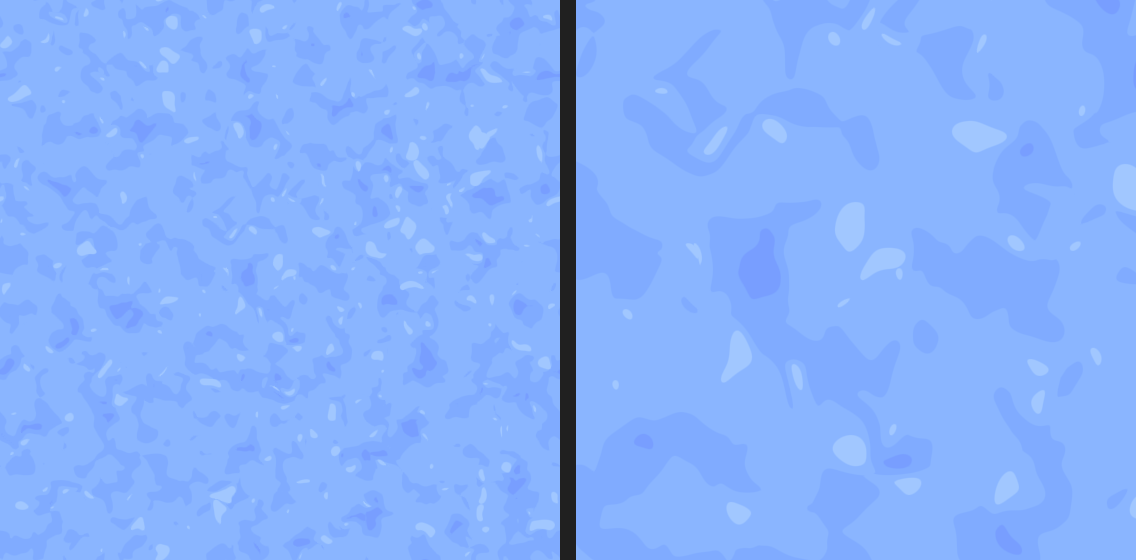
Left, the full canvas; right, a detail of the centre.
Reproduce this texture procedurally as a Shadertoy shader.

```glsl
// Draws a tiling blue mottled surface with dark patches and scattered pale chips.

const vec3 BASE_BLUE  = vec3(0.54, 0.71, 1.00);
const vec3 PATCH_BLUE = vec3(0.50, 0.67, 1.00);
const vec3 CORE_BLUE  = vec3(0.47, 0.62, 1.00);
const vec3 CHIP_BLUE  = vec3(0.63, 0.78, 1.00);

const float PATCH_LEVEL = -0.122;   // field below this is patch
const float CORE_LEVEL  = -0.525;   // field below this is patch core
const float WARP_REPEATS = 30.0;    // whole repeats, so the tile wraps
const float WARP_AMOUNT  = 0.019;
const float CHIP_CELLS   = 20.0;
const float CHIP_CHANCE  = 0.50;
const float CHIP_MIN_RADIUS = 0.06; // in chip cells
const float CHIP_MAX_RADIUS = 0.30;
const float CHIP_MAX_STRETCH = 1.6;
const float HALO_WIDTH   = 0.20;    // patch-free rim around chips
const float HALO_LIFT    = 0.35;
const float TAU = 6.2831853;

vec2 hash2(vec2 p) {
    vec3 h = fract(p.xyx * vec3(0.1031, 0.1030, 0.0973));
    h += dot(h, h.yzx + 33.33);
    return fract((h.xx + h.yz) * h.zy);
}

// Dot product of a random unit gradient at a wrapped corner with an offset
float cornerSlope(vec2 corner, vec2 offset, float repeats, float salt) {
    float angle = TAU * hash2(mod(corner + 0.5, repeats) + salt).x;
    return dot(vec2(cos(angle), sin(angle)), offset);
}

// Gradient noise that repeats over the unit square
float wrapNoise(vec2 uv, float repeats, float salt) {
    vec2 p = uv * repeats;
    vec2 cell = floor(p);
    vec2 f = p - cell;
    vec2 u = f * f * f * (f * (f * 6.0 - 15.0) + 10.0);
    vec2 e = vec2(1.0, 0.0);
    float low = mix(cornerSlope(cell, f, repeats, salt),
                    cornerSlope(cell + e.xy, f - e.xy, repeats, salt), u.x);
    float high = mix(cornerSlope(cell + e.yx, f - e.yx, repeats, salt),
                     cornerSlope(cell + e.xx, f - e.xx, repeats, salt), u.x);
    return mix(low, high, u.y);
}

// Distance to the nearest stretched chip, in chip cells
float chipDistance(vec2 uv) {
    vec2 p = uv * CHIP_CELLS;
    vec2 home = floor(p);
    float nearest = HALO_WIDTH;
    for (int y = -1; y <= 1; y++) {
        for (int x = -1; x <= 1; x++) {
            vec2 cell = home + vec2(x, y);
            vec2 id = mod(cell + 0.5, CHIP_CELLS);
            vec2 place = hash2(id + 211.0);
            vec2 shape = hash2(id + 307.0);
            vec2 kind = hash2(id + 401.0);
            if (kind.x > CHIP_CHANCE) continue;

            float radius = mix(CHIP_MIN_RADIUS, CHIP_MAX_RADIUS, pow(shape.x, 3.0));
            float stretch = mix(1.0, CHIP_MAX_STRETCH, kind.y);
            vec2 axes = radius * vec2(stretch, 1.0 / stretch);
            float c = cos(TAU * shape.y), s = sin(TAU * shape.y);
            vec2 d = mat2(c, -s, s, c) * (p - cell - place);
            nearest = min(nearest, (length(d / axes) - 1.0) * axes.y);
        }
    }
    return nearest;
}

// Antialiased coverage of the region where value is below level
float below(float value, float level) {
    float w = max(0.75 * fwidth(value), 1e-4);
    return 1.0 - smoothstep(level - w, level + w, value);
}

void mainImage(out vec4 fragColor, in vec2 fragCoord) {
    vec2 uv = fragCoord / iResolution.xy;

    // Warp bends round blobs into cusped, irregular ones
    vec2 warp = vec2(wrapNoise(uv, WARP_REPEATS, 13.0), wrapNoise(uv, WARP_REPEATS, 71.0));
    vec2 q = uv + WARP_AMOUNT * warp;

    // Layered patch field, lifted around the chips
    float field = 0.5 * wrapNoise(q, 11.0, 101.0)
                + wrapNoise(q, 19.0, 131.0)
                + 0.5 * wrapNoise(q, 41.0, 167.0);
    float chip = chipDistance(q);
    field += HALO_LIFT * (1.0 - smoothstep(0.0, HALO_WIDTH, chip));

    // Flat colour layers
    vec3 color = mix(BASE_BLUE, PATCH_BLUE, below(field, PATCH_LEVEL));
    color = mix(color, CORE_BLUE, below(field, CORE_LEVEL));
    color = mix(color, CHIP_BLUE, below(chip, 0.0));
    fragColor = vec4(color, 1.0);
}
```
